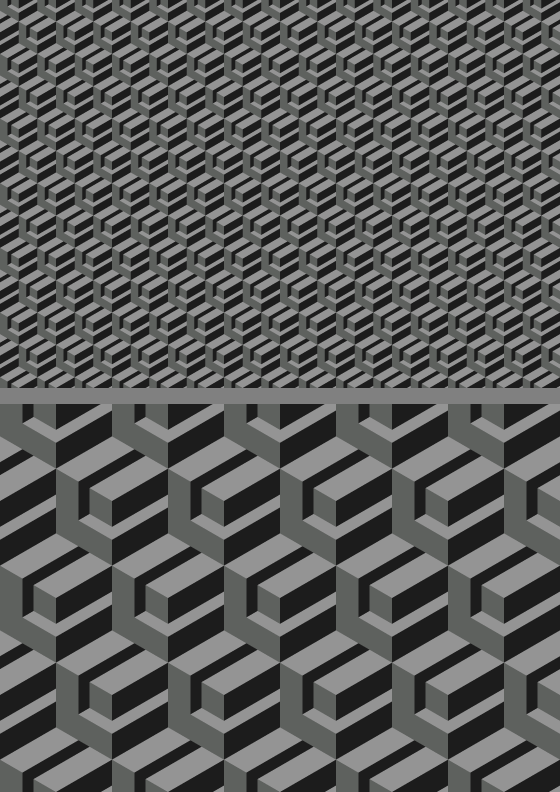
Top, the full canvas; bottom, a detail of the centre.
Give the GLSL for this pattern, as a Shadertoy shader.

```glsl
// Isometric hexagonal cubes, each notched around a smaller inner block, in three greys.

const vec2 REPEATS = vec2(15.0, 12.0);  // columns and rows; rows are even so the stagger wraps
const float BLOCK = 0.4;                // inner block size, as a share of the cube side
const float NOTCH = 0.6;                // outer end of the notch around the block
const int SAMPLES = 4;                  // antialiasing samples per axis

const vec3 LIGHT = vec3(0.58, 0.58, 0.58);
const vec3 MIDDLE = vec3(0.37, 0.38, 0.37);
const vec3 DARK = vec3(0.11, 0.11, 0.11);

// Offset from the nearest centre of a staggered grid, in units of the cube side.
// Horizontal half-width and vertical half-height of a hexagon are both 1.
vec2 hexLocal(vec2 grid) {
    vec2 period = vec2(1.0, 2.0);
    vec2 toSide = vec2(2.0, 1.5);
    vec2 evenRow = (mod(grid - vec2(0.5, 0.0) + 0.5 * period, period) - 0.5 * period) * toSide;
    vec2 oddRow = (mod(grid - vec2(0.0, 1.0) + 0.5 * period, period) - 0.5 * period) * toSide;
    vec2 metric = vec2(0.8660254, 1.0);
    return length(evenRow * metric) < length(oddRow * metric) ? evenRow : oddRow;
}

bool inNotch(float t) {
    return t > BLOCK && t < NOTCH;
}

// Left face: an L-shaped frame, the notch wall and floor, and the block's end.
vec3 leftFace(float across, float down) {
    float outer = max(across, down);
    if (!inNotch(outer)) return MIDDLE;
    return across > down ? DARK : LIGHT;
}

vec3 cubeColor(vec2 p) {
    float right = p.y + 0.5 * p.x;  // along the edge rising to the right
    float left = p.y - 0.5 * p.x;   // along the edge rising to the left
    if (right > 0.0 && left > 0.0) return inNotch(left) ? DARK : LIGHT;
    if (p.x < 0.0) return leftFace(-p.x, -right);
    return inNotch(-left) ? LIGHT : DARK;
}

void mainImage(out vec4 fragColor, in vec2 fragCoord) {
    vec3 sum = vec3(0.0);
    for (int j = 0; j < SAMPLES; j++) {
        for (int i = 0; i < SAMPLES; i++) {
            vec2 jitter = (vec2(i, j) + 0.5) / float(SAMPLES) - 0.5;
            vec2 uv = (fragCoord + jitter) / iResolution.xy;
            sum += cubeColor(hexLocal(uv * REPEATS));
        }
    }
    fragColor = vec4(sum / float(SAMPLES * SAMPLES), 1.0);
}
```
